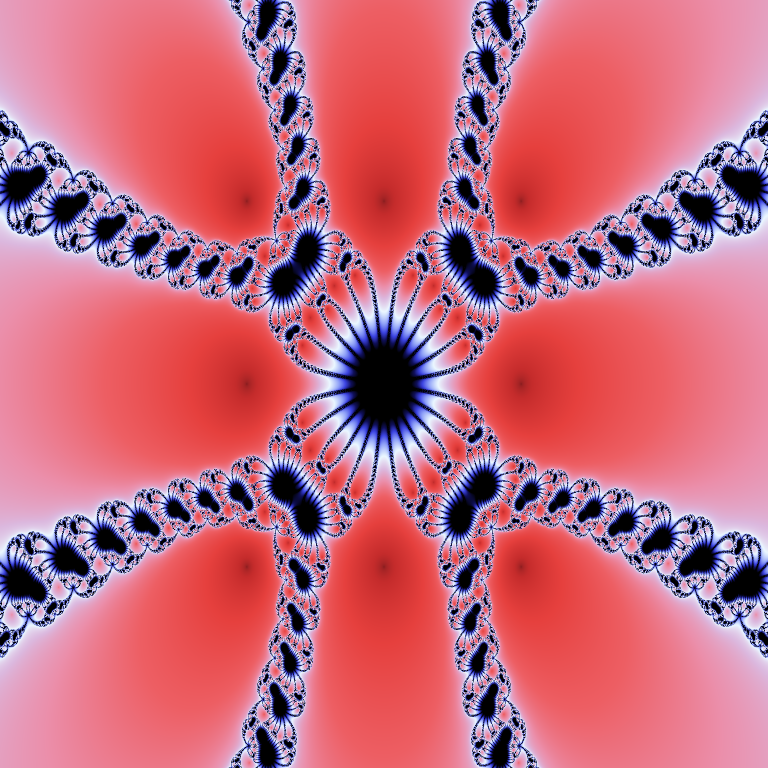
A Shadertoy shader for this background:

```glsl
// Newton fractal of f(z) = z^8 + 3z^4 - 4, whose eight roots sit on a square grid
// around the origin. Each point is iterated to its root; a smooth step count
// picks a colour from dark red through pink, white and blue to black.

#define VIEW_SIZE vec2(5.6, 4.2)  // width and height of the plane shown
#define MAX_STEPS 40
#define TOLERANCE 0.001           // scaled error that counts as converged
#define ESCAPE_RADIUS 100.0       // beyond this the return is too slow to follow
#define SAMPLES 2                 // antialiasing samples per axis
#define STOPS 11

const float stopStep[STOPS] = float[STOPS](
    0.0, 2.0, 4.0, 6.5, 9.0, 11.5, 15.0, 19.0, 22.5, 26.0, 30.0);

const vec3 stopColor[STOPS] = vec3[STOPS](
    vec3(0.48, 0.10, 0.11),   // root
    vec3(0.77, 0.17, 0.17),
    vec3(0.90, 0.25, 0.24),   // red basin
    vec3(0.93, 0.37, 0.39),
    vec3(0.92, 0.56, 0.67),   // pink
    vec3(0.86, 0.72, 0.87),   // lavender
    vec3(0.92, 0.97, 1.00),   // white rim
    vec3(0.56, 0.63, 0.97),
    vec3(0.23, 0.26, 0.88),   // blue
    vec3(0.06, 0.06, 0.35),
    vec3(0.00, 0.00, 0.00));  // slowest points

vec2 cmul(vec2 a, vec2 b) {
    return vec2(a.x * b.x - a.y * b.y, a.x * b.y + a.y * b.x);
}

vec2 cdiv(vec2 a, vec2 b) {
    return vec2(dot(a, b), a.y * b.x - a.x * b.y) / max(dot(b, b), 1e-20);
}

// Fractional number of Newton steps needed to reach a root.
float newtonSteps(vec2 z) {
    const vec2 one = vec2(1.0, 0.0);
    for (int i = 0; i < MAX_STEPS; i++) {
        if (dot(z, z) > ESCAPE_RADIUS * ESCAPE_RADIUS) break;

        // With w = z^4: f / f' = z (w - 1)(w + 4) / (w (8w + 12))
        vec2 z2 = cmul(z, z);
        vec2 w = cmul(z2, z2);
        vec2 ratio = cmul(cdiv(w - one, w), cdiv(w + 4.0 * one, 8.0 * w + 12.0 * one));
        vec2 delta = cmul(z, ratio);

        // Scaling by f'' / 2f' makes the error square exactly at each step
        vec2 curvature = cdiv(14.0 * w + 9.0 * one, cmul(z, 4.0 * w + 6.0 * one));
        float error = max(length(curvature) * length(delta), 1e-12);
        if (error < TOLERANCE)
            return float(i) - log2(log(error) / log(TOLERANCE));

        z -= delta;
    }
    return float(MAX_STEPS);
}

// Piecewise gradient over the step count.
vec3 palette(float steps) {
    vec3 color = stopColor[0];
    for (int i = 1; i < STOPS; i++) {
        float blend = (steps - stopStep[i - 1]) / (stopStep[i] - stopStep[i - 1]);
        color = mix(color, stopColor[i], clamp(blend, 0.0, 1.0));
    }
    return color;
}

void mainImage(out vec4 fragColor, in vec2 fragCoord) {
    vec3 total = vec3(0.0);
    for (int j = 0; j < SAMPLES; j++) {
        for (int i = 0; i < SAMPLES; i++) {
            vec2 offset = (vec2(i, j) + 0.5) / float(SAMPLES) - 0.5;
            vec2 z = ((fragCoord + offset) / iResolution.xy - 0.5) * VIEW_SIZE;
            total += palette(newtonSteps(z));
        }
    }
    fragColor = vec4(total / float(SAMPLES * SAMPLES), 1.0);
}
```
